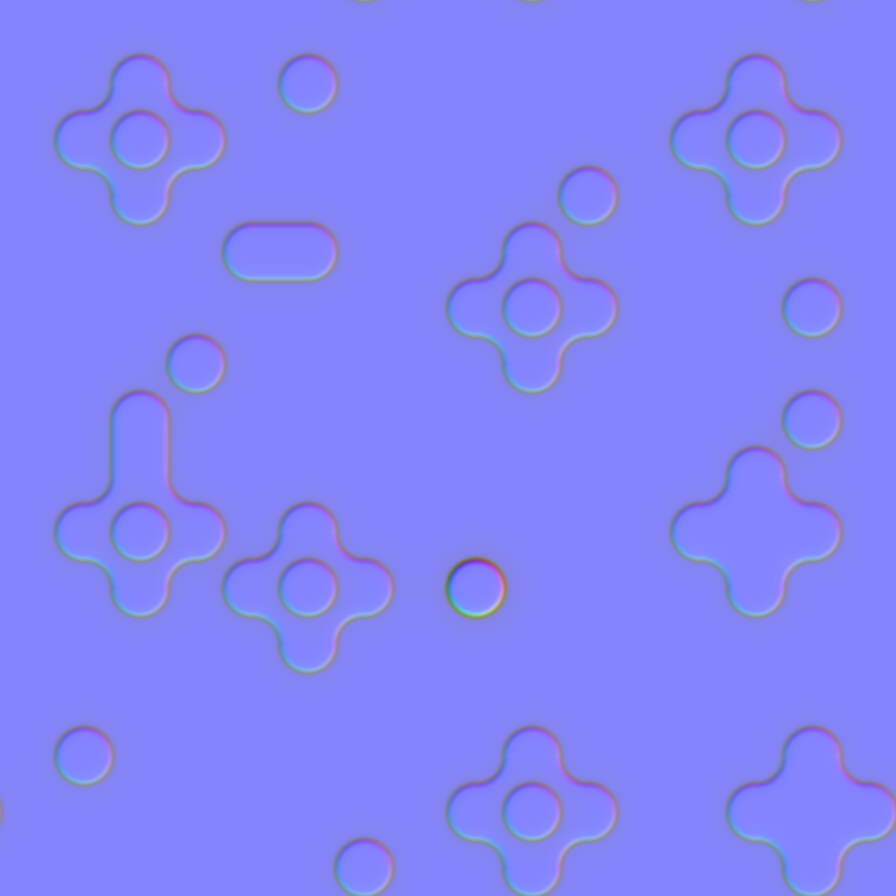
Write a Shadertoy shader that draws this texture map.

```glsl
// Tangent-space normal map of a flat panel with shallow four-lobed plates, studs and a slot.
// Shapes sit on a 16 x 16 cell grid that wraps around; each 4 x 4 tile gets a rank
// that picks its shape, and distance fields turn the outlines into bevels with soft halos.

float bell(float x) { return exp(-x * x); }

// Fields hold the outward direction in xy and the signed distance in z.
vec3 studField(vec2 q) {
    float r = length(q);
    return vec3(q / max(r, 1e-4), r - 0.5);
}

vec3 slotField(vec2 q) {
    q.x -= clamp(q.x, 0.0, 1.0);
    return studField(q);
}

// Four round lobes joined by concave quarter arcs; stretch lengthens the top lobe.
vec3 plateField(vec2 q, float stretch) {
    q.y -= clamp(q.y, -1.0 - stretch, -1.0) + 1.0;
    vec2 a = abs(q);
    bool steep = a.y > a.x;
    if (steep) a = a.yx;
    vec3 field = a.x > 1.0 ? studField(a - vec2(1.0, 0.0)) : -studField(a - 1.0);
    if (steep) field.xy = field.yx;
    field.xy *= sign(q);
    return field;
}

// Tilt in red and green just inside the rim, dark groove and outer halo in blue.
vec3 bevel(vec3 field) {
    float d = field.z;
    float tilt = 0.15 * bell((d + 0.025) / 0.05) + 0.02 * bell((d + 0.1) / 0.12);
    float groove = 0.33 * bell((d - 0.02) / 0.042);
    float halo = 0.085 * exp(-max(d, 0.0) / 0.25) * smoothstep(-0.05, 0.07, d);
    return vec3(field.xy * tilt, -groove - halo);
}

// Shortest offset on the wrapping 16-cell canvas.
vec2 wrapOffset(vec2 v) { return mod(v + 8.0, 16.0) - 8.0; }

void mainImage(out vec4 fragColor, in vec2 fragCoord) {
    vec2 uv = fragCoord / iResolution.xy;
    vec2 p = 16.0 * vec2(uv.x, 1.0 - uv.y); // rows run downwards
    vec3 color = vec3(0.518, 0.518, 1.0);

    for (int i = 0; i < 16; i++) {
        vec2 tile = vec2(i % 4, i / 4);
        int rank = (5 * (i % 4) + 7 * (i / 4) + 3) % 16;
        vec2 shift = vec2(rank, rank / 2);

        if (rank < 8) {
            // Plates, most of them with a stud in the middle
            vec2 q = wrapOffset(p - 4.0 * tile - 1.5 - mod(shift, 2.0));
            color += bevel(plateField(q, rank == 1 ? 1.0 : 0.0));
            if (rank != 0 && rank != 7) color += bevel(studField(q));
        } else {
            // Loose studs: a slot, a pair and one deeper stud among them
            vec2 q = wrapOffset(p - 4.0 * tile - 0.5 - mod(shift + 1.0, 4.0));
            float depth = rank == 11 ? 1.8 : 1.0;
            color += depth * bevel(rank == 15 ? slotField(q) : studField(q));
            if (rank == 9) color += bevel(studField(q - vec2(0.0, 2.0)));
        }
    }
    fragColor = vec4(clamp(color, 0.0, 1.0), 1.0);
}
```
